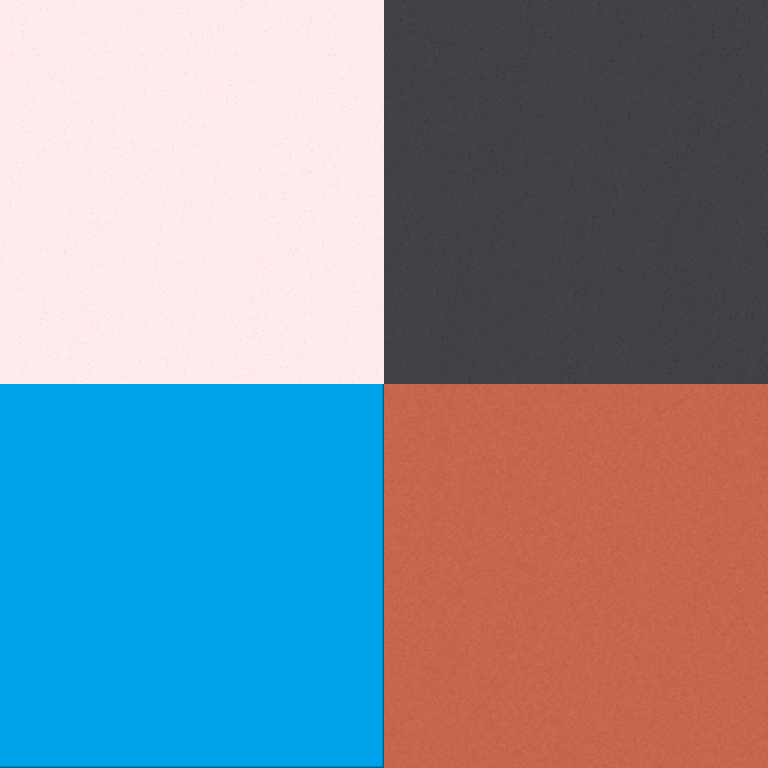
Reproduce this background procedurally as a WebGL 1 fragment shader.

```glsl
precision highp float;
// Four flat quadrants: speckled pink, charcoal, plain blue and grainy terracotta.
// Hashed cells on a fixed 512 grid give the paper grain and sparse specks;
// the blue panel has a thin shaded rim on its right and bottom sides.
uniform vec2 u_resolution;

float hash(vec2 p) {
  return fract(sin(dot(p, vec2(12.9898, 78.233))) * 43758.5453);
}

// Smoothly interpolated hash
float noise(vec2 p) {
  vec2 i = floor(p), f = fract(p);
  f = f * f * (3.0 - 2.0 * f);
  return mix(mix(hash(i), hash(i + vec2(1.0, 0.0)), f.x),
             mix(hash(i + vec2(0.0, 1.0)), hash(i + 1.0), f.x), f.y);
}

// One-pixel-wide step at an edge
float cover(float position, float edge, float size) {
  return clamp((position - edge) * size + 0.5, 0.0, 1.0);
}

void main() {
  vec2 uv = gl_FragCoord.xy / u_resolution;
  vec2 cell = floor(uv * 512.0);
  float grain = hash(cell) - 0.5;
  float speck = smoothstep(0.86, 1.0, hash(cell + 37.0));
  float mottle = noise(uv * 300.0) - 0.5;

  // Panel surfaces
  vec3 pink = vec3(1.0, 0.922, 0.93) + 0.006 * grain - speck * vec3(0.02, 0.04, 0.035);
  vec3 charcoal = vec3(0.264, 0.252, 0.28) + 0.012 * grain - 0.03 * speck;
  vec3 terracotta = vec3(0.77, 0.404, 0.29) + 0.03 * grain + 0.025 * mottle;

  // Blue panel with its shaded rim
  float rim = max(cover(uv.x, 0.5 - 1.0 / 512.0, u_resolution.x),
                  1.0 - cover(uv.y, 1.0 / 512.0, u_resolution.y));
  vec3 blue = mix(vec3(0.0, 0.64, 0.914), vec3(0.0, 0.38, 0.57), rim);

  // Quadrants
  float right = cover(uv.x, 0.5, u_resolution.x);
  float top = cover(uv.y, 0.5, u_resolution.y);
  vec3 color = mix(mix(blue, terracotta, right), mix(pink, charcoal, right), top);
  gl_FragColor = vec4(color, 1.0);
}
```
